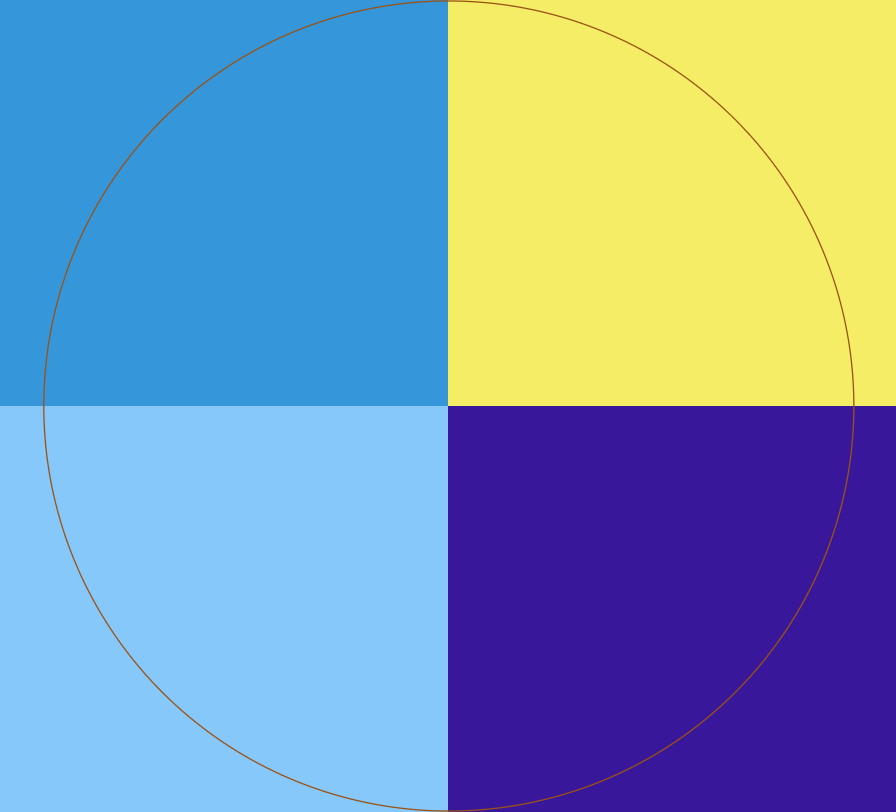
A Shadertoy shader for this background:

```glsl
#define SKY_BLUE vec3(0.208, 0.588, 0.855)
#define PALE_BLUE vec3(0.530, 0.785, 0.980)
#define YELLOW vec3(0.960, 0.930, 0.400)
#define INDIGO vec3(0.222, 0.090, 0.605)
#define RING_BROWN vec3(0.600, 0.320, 0.080)
#define RING_CENTER vec2(0.0010, 0.0)
#define RING_RADIUS 0.4988
#define RING_HALF_WIDTH 0.0008

// Antialiased step: share of a pixel lying on the positive side
float coverage(float dist, float pixel) {
    return clamp(dist / pixel + 0.5, 0.0, 1.0);
}

void mainImage(out vec4 fragColor, in vec2 fragCoord) {
    // Centered coordinates, with the canvas height as the unit
    vec2 p = (fragCoord - 0.5 * iResolution.xy) / iResolution.y;
    float pixel = 1.0 / iResolution.y;

    // Four flat quadrants
    float right = coverage(p.x, pixel);
    float top = coverage(p.y, pixel);
    vec3 lower = mix(PALE_BLUE, INDIGO, right);
    vec3 upper = mix(SKY_BLUE, YELLOW, right);
    vec3 color = mix(lower, upper, top);

    // Thin ring touching the top and bottom edges
    float dist = length(p - RING_CENTER) - RING_RADIUS;
    float ring = coverage(dist + RING_HALF_WIDTH, pixel)
               - coverage(dist - RING_HALF_WIDTH, pixel);
    color = mix(color, RING_BROWN, ring);

    fragColor = vec4(color, 1.0);
}
```
